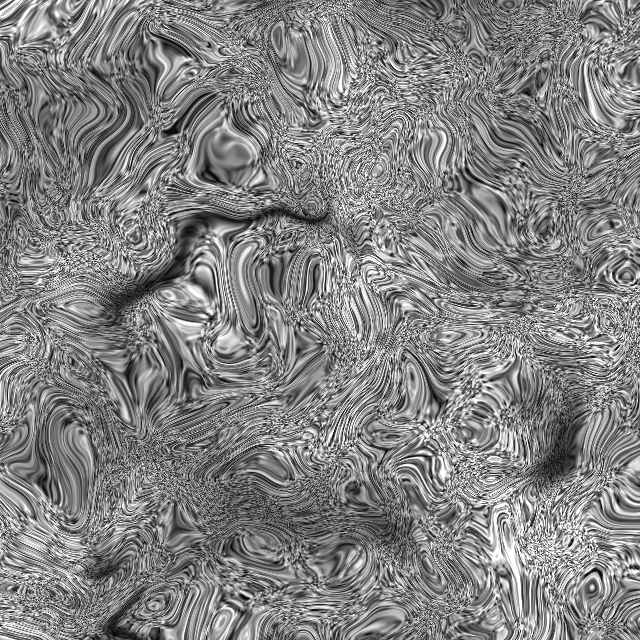
Give the GLSL for this texture, as a three.js fragment shader.

```glsl
// Grey turbulent grain: fine noise stretched into swirling streaks, with soft dark creases.
varying vec2 vUv;

float hash(vec2 p) {
  return fract(sin(dot(p, vec2(127.1, 311.7))) * 43758.5453);
}

float valueNoise(vec2 p) {
  vec2 cell = floor(p);
  vec2 f = fract(p);
  f = f * f * (3.0 - 2.0 * f);
  float bottom = mix(hash(cell), hash(cell + vec2(1.0, 0.0)), f.x);
  float top = mix(hash(cell + vec2(0.0, 1.0)), hash(cell + vec2(1.0)), f.x);
  return mix(bottom, top, f.y);
}

float fbm(vec2 p) {
  float sum = 0.0;
  float weight = 0.5;
  for (int i = 0; i < 3; i++) {
    sum += weight * valueNoise(p);
    p = p * 2.0 + 13.7;
    weight *= 0.5;
  }
  return sum;
}

vec2 fbm2(vec2 p) {
  return vec2(fbm(p), fbm(p + vec2(17.3, 41.9)));
}

void main() {
  // Two rounds of domain warping give the flow
  vec2 p = vUv * 5.0 + 3.0;
  vec2 bent = p + 1.6 * fbm2(p * 0.8);
  vec2 flow = fbm2(bent);

  // Grain sampled along the flow: streaks where it is flat, speckle where it is steep
  vec2 grainPos = flow * 190.0;
  float grain = mix(valueNoise(grainPos), valueNoise(grainPos * 2.0 + 7.1), 0.3);

  // Broad light and shade
  float shade = 0.5 + 1.2 * fbm(bent * 0.9 + 57.0);

  // Broken dark creases along a contour of the warped noise
  float ridge = (fbm(bent * 0.8 + 31.0) - 0.44) / 0.04;
  float crease = exp(-ridge * ridge) * smoothstep(0.4, 0.56, fbm(p * 0.7 + 83.0));
  shade *= 1.0 - 0.78 * crease;

  float grey = shade * (0.5 + 1.1 * (grain - 0.5));
  gl_FragColor = vec4(vec3(clamp(grey, 0.03, 1.0)), 1.0);
}
```
